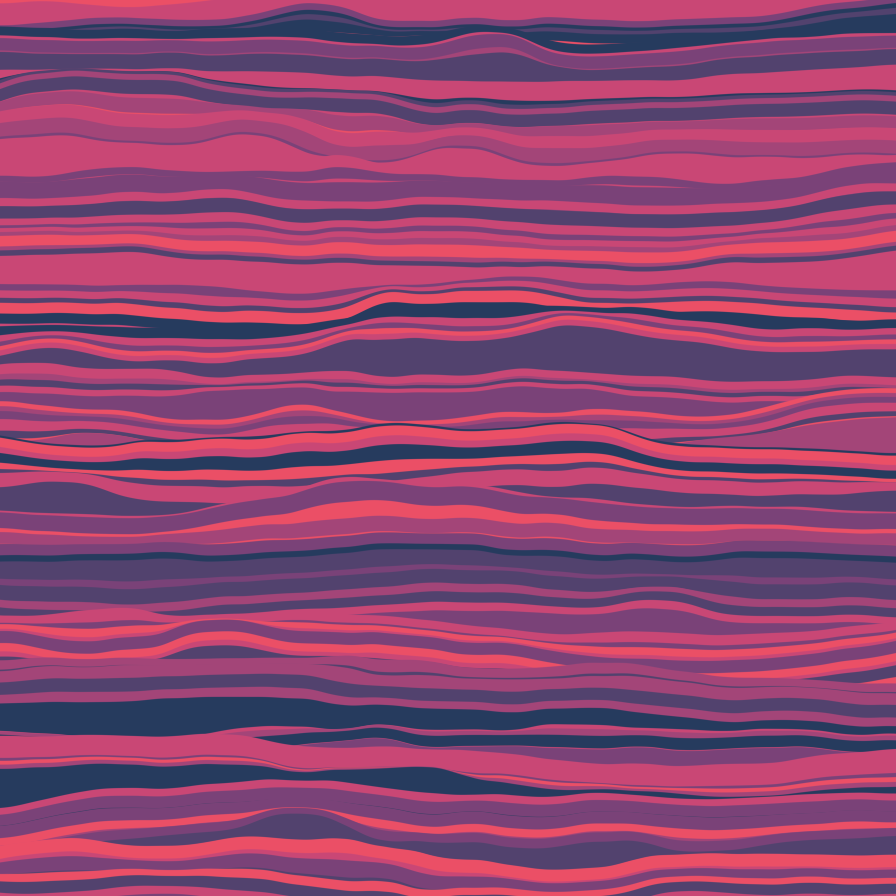
Write a Shadertoy shader that draws this background.

```glsl
const float SPACING = 1.0 / 138.0;   // mean distance between strata
const float JITTER = 1.6;            // irregularity of thickness, in spacings
const float REACH = 0.056;           // furthest a crest strays from its level
const float FOLD_HEIGHT = 0.042;     // broad folds shared by a group
const float HILL_HEIGHT = 0.027;     // hills drifting from layer to layer
const float RIPPLE_HEIGHT = 0.006;   // small undulations
const float FOLD_FREQ = 2.7;
const float HILL_FREQ = 8.5;
const float RIPPLE_FREQ = 21.0;
const float GROUP_SIZE = 9.0;        // mean layers per fold group
const float EDGE_SOFTNESS = 0.75;    // in output samples

const vec3 NAVY = vec3(0.15, 0.23, 0.37);
const vec3 INDIGO = vec3(0.32, 0.26, 0.43);
const vec3 PURPLE = vec3(0.48, 0.26, 0.47);
const vec3 MAGENTA = vec3(0.64, 0.27, 0.47);
const vec3 PINK = vec3(0.79, 0.28, 0.46);
const vec3 CORAL = vec3(0.92, 0.31, 0.40);

float hash(vec2 p) {
    return fract(sin(dot(p, vec2(12.9898, 78.233))) * 43758.5453);
}

float noise(vec2 p) {
    vec2 cell = floor(p);
    vec2 f = fract(p);
    f = f * f * f * (f * (f * 6.0 - 15.0) + 10.0);
    float low = mix(hash(cell), hash(cell + vec2(1.0, 0.0)), f.x);
    float high = mix(hash(cell + vec2(0.0, 1.0)), hash(cell + 1.0), f.x);
    return mix(low, high, f.y);
}

// Height of the upper edge of a layer, counted from the top
float crest(float x, float layer) {
    float level = 1.0 - SPACING * (layer + JITTER * (hash(vec2(layer, 3.7)) - 0.5));
    float group = floor(layer / GROUP_SIZE + 0.6 * sin(layer * 0.11));
    float fold = noise(vec2(x * FOLD_FREQ + 17.3 * group, group)) - 0.5;

    // Hills rise most around the middle
    float offset = (x - 0.42) / 0.3;
    float swell = mix(0.45, 1.0, exp(-offset * offset));
    float hill = noise(vec2(x * HILL_FREQ + 5.3 * group, layer * 0.13 + 40.0));
    hill = hill * hill - 0.3;
    float ripple = noise(vec2(x * RIPPLE_FREQ, layer * 0.2 + 90.0)) - 0.5;

    return level + FOLD_HEIGHT * fold
        + swell * (HILL_HEIGHT * hill + RIPPLE_HEIGHT * ripple);
}

// Evenly spread random pick, split by area share
vec3 layerColor(float layer) {
    float pick = fract(layer * 0.618 + 0.5 * hash(vec2(layer, 8.1)));
    if (pick < 0.08) return NAVY;
    if (pick < 0.29) return INDIGO;
    if (pick < 0.47) return PURPLE;
    if (pick < 0.68) return MAGENTA;
    if (pick < 0.89) return PINK;
    return CORAL;
}

void mainImage(out vec4 fragColor, in vec2 fragCoord) {
    vec2 uv = fragCoord / iResolution.y;
    float softness = EDGE_SOFTNESS / iResolution.y;

    // Paint only the nearby layers, from back to front
    float first = floor((1.0 - uv.y - REACH) / SPACING) - 1.0;
    int count = int(ceil(2.0 * REACH / SPACING)) + 3;
    vec3 color = layerColor(first);
    for (int i = 1; i < count; i++) {
        float layer = first + float(i);
        float cover = smoothstep(-softness, softness, crest(uv.x, layer) - uv.y);
        color = mix(color, layerColor(layer), cover);
    }
    fragColor = vec4(color, 1.0);
}
```
